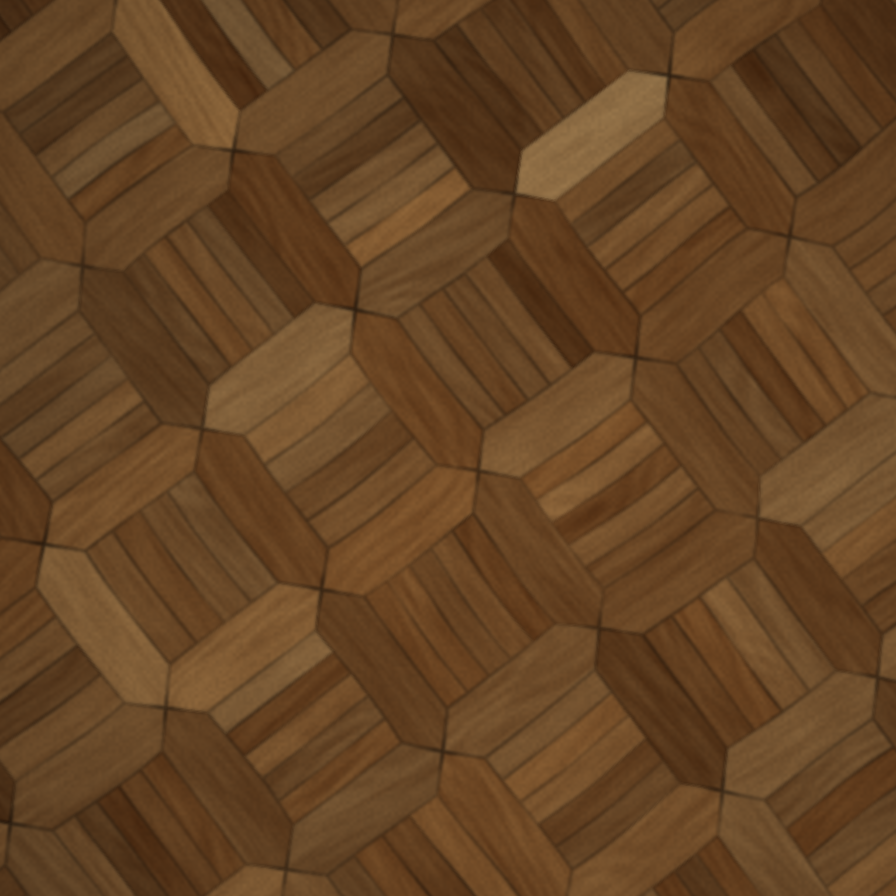
Reproduce this texture procedurally as a Shadertoy shader.

```glsl
// Worn parquet floor: a tilted grid of square panels made of narrow strips that
// alternate in direction, framed by planks with pointed ends. Each piece gets a
// hashed tone and grain; several soft samples are averaged for smooth edges.

#define TILT 0.6435                 // rotation of the grid, radians
#define PITCH vec2(0.218, 0.2245)   // panel spacing along the two grid axes
#define ORIGIN vec2(0.534, 0.473)   // one grid crossing
#define FRAME 0.15                  // half width of a plank, in panels
#define JOINT 0.016                 // width of a dark joint, in panels
#define SOFTNESS 0.0045             // blur footprint, in canvas heights
#define SHEEN 0.08                  // tone shift between grain directions
#define ACCENT 0.962                // hash level above which a piece is pale
#define DARK_WOOD vec3(0.29, 0.163, 0.065)
#define PALE_WOOD vec3(0.54, 0.397, 0.235)

vec3 hash(ivec3 cell) {
    uvec3 v = uvec3(cell + 1000) * 1664525u + 1013904223u;
    v.x += v.y * v.z; v.y += v.z * v.x; v.z += v.x * v.y;
    v ^= v >> 16u;
    v.x += v.y * v.z; v.y += v.z * v.x; v.z += v.x * v.y;
    return vec3(v >> 8u) / 16777216.0;
}

float noise(vec2 p) {
    ivec2 i = ivec2(floor(p));
    vec2 f = fract(p);
    f = f * f * (3.0 - 2.0 * f);
    float a = hash(ivec3(i, 77)).x;
    float b = hash(ivec3(i + ivec2(1, 0), 77)).x;
    float c = hash(ivec3(i + ivec2(0, 1), 77)).x;
    float d = hash(ivec3(i + ivec2(1, 1), 77)).x;
    return mix(mix(a, b, f.x), mix(c, d, f.x), f.y);
}

struct Piece {
    ivec3 id;
    vec2 grain;     // x along the fibres, y across them
    float joint;    // distance to the nearest joint
    float sheen;    // +1 or -1 by grain direction
};

// Finds the plank or strip under grid position q
Piece findPiece(vec2 q) {
    ivec2 cell = ivec2(floor(q));
    vec2 f = fract(q);
    vec2 edge = min(f, 1.0 - f);
    float inner = min(edge.x, edge.y) - FRAME;
    Piece piece;
    bool alongX;
    if (inner < 0.0) {
        // Frame plank, mitred where the two edge distances are equal
        alongX = edge.y < edge.x;
        ivec2 line = ivec2(floor(q + 0.5));
        piece.id = alongX ? ivec3(cell.x, line.y, 20) : ivec3(line.x, cell.y, 21);
        piece.joint = min(-inner, abs(edge.x - edge.y) * 0.707);
    } else {
        // Panel strip, direction set by a checkerboard
        alongX = ((cell.x + cell.y) & 1) == 0;
        float side = 1.0 - 2.0 * FRAME;
        float count = hash(ivec3(cell, 40)).x < 0.3 ? 4.0 : 5.0;
        float s = ((alongX ? f.y : f.x) - FRAME) / side * count;
        piece.id = ivec3(cell, int(floor(s)));
        piece.joint = min(inner, min(fract(s), 1.0 - fract(s)) * side / count);
    }
    piece.grain = alongX ? q : q.yx;
    piece.sheen = alongX ? 1.0 : -1.0;
    return piece;
}

vec3 floorColor(vec2 p) {
    // Grid coordinates, slightly warped as if laid by hand
    vec2 c = p - ORIGIN;
    vec2 axis = vec2(cos(TILT), sin(TILT));
    vec2 q = vec2(dot(c, axis), dot(c, vec2(axis.y, -axis.x))) / PITCH;
    q += 0.05 * (vec2(noise(q * 1.7), noise(q * 1.7 + 31.0)) - 0.5);
    Piece piece = findPiece(q);
    vec3 r = hash(piece.id);
    vec3 r2 = hash(piece.id + ivec3(200, 90, 50));

    // Curved growth rings plus fine fibres
    vec2 g = piece.grain + 40.0 * r.xy;
    g.y += (r2.x - 0.5) * 0.25 * g.x;
    float figure = noise(g * vec2(2.0, 4.5));
    float rings = sin(6.2832 * (g.y * 9.0 + 3.0 * figure));
    float fibre = noise(g * vec2(4.0, 34.0)) + 0.6 * noise(g * vec2(9.0, 70.0)) - 0.8;

    // Tone of the piece, with a few pale ones
    float tone = 0.46 + SHEEN * piece.sheen + 0.46 * (r.z - 0.5);
    tone += 0.42 * step(ACCENT, r2.y);
    tone += 0.07 * r2.z * rings + 0.2 * fibre + 0.22 * (figure - 0.5);
    vec3 color = mix(DARK_WOOD, PALE_WOOD, tone);
    color *= 1.0 + vec3(0.04, 0.0, -0.06) * (r2.x - 0.5) * 2.0;

    // Uneven joints, darker where planks meet
    vec2 corner = q - floor(q + 0.5);
    float wear = 0.1 + 0.3 * noise(q * 4.0) + 0.25 * smoothstep(0.12, 0.02, length(corner));
    return color * (1.0 - wear * smoothstep(JOINT, 0.0, piece.joint));
}

void mainImage(out vec4 fragColor, in vec2 fragCoord) {
    vec2 p = fragCoord / iResolution.y;
    float footprint = max(SOFTNESS, 1.2 / iResolution.y);
    vec3 color = vec3(0.0);
    for (int i = 0; i < 9; i++) {
        vec2 offset = vec2(i % 3, i / 3) / 3.0 - 1.0 / 3.0;
        color += floorColor(p + offset * footprint) / 9.0;
    }

    // Light falling off toward the upper left, then faint speckle
    vec2 away = p - vec2(0.6, 0.4);
    color *= 1.06 - 0.42 * dot(away, away);
    color *= 0.965 + 0.07 * noise(p * 260.0);
    fragColor = vec4(color, 1.0);
}
```
